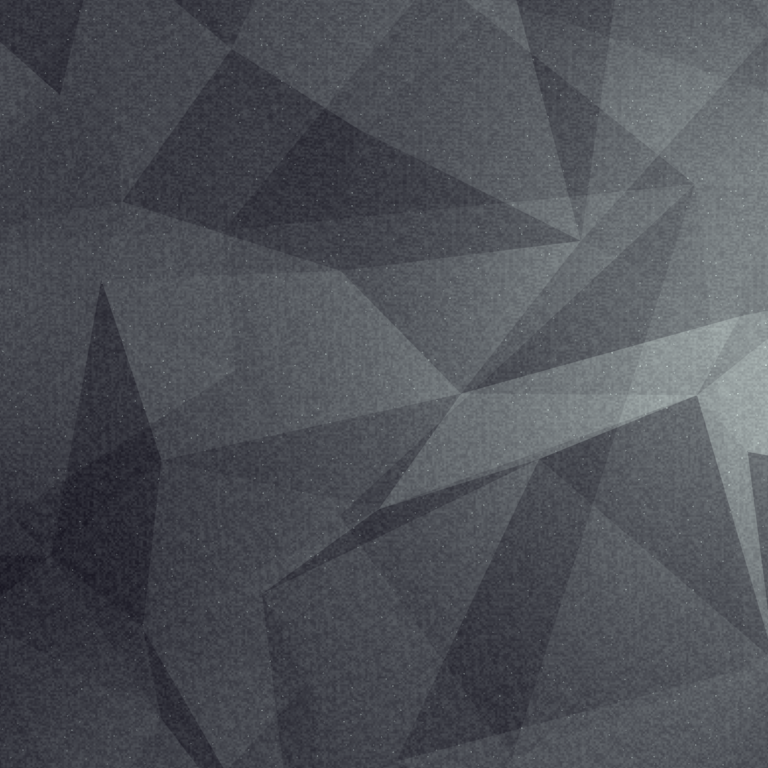
Give the GLSL for this background, as a three.js fragment shader.

```glsl
// Dark slate low-poly backdrop: two jittered triangle meshes shade a broad glow
// that enters from the right and sinks into a shadow at the lower left.
// Fine grain and sparse pale specks give the surface a rough, printed feel.
varying vec2 vUv;

float hash(vec2 p) {
  return fract(sin(dot(p, vec2(127.1, 311.7))) * 43758.5453);
}

float valueNoise(vec2 p) {
  vec2 i = floor(p), f = fract(p);
  f = f * f * (3.0 - 2.0 * f);
  return mix(mix(hash(i), hash(i + vec2(1.0, 0.0)), f.x),
             mix(hash(i + vec2(0.0, 1.0)), hash(i + 1.0), f.x), f.y);
}

float cross2(vec2 a, vec2 b) {
  return a.x * b.y - a.y * b.x;
}

vec2 rotate(vec2 p, float angle) {
  float c = cos(angle), s = sin(angle);
  return vec2(c * p.x - s * p.y, s * p.x + c * p.y);
}

// Mesh corner: a grid point pushed far off its place
vec2 corner(vec2 id, float seed) {
  return id + 0.94 * (vec2(hash(id + seed), hash(id + seed + 37.3)) - 0.5);
}

// Soft coverage of a triangle with either winding
float triangleMask(vec2 p, vec2 a, vec2 b, vec2 c, float blur) {
  float winding = sign(cross2(b - a, c - a));
  float ab = cross2(b - a, p - a) / length(b - a);
  float bc = cross2(c - b, p - b) / length(c - b);
  float ca = cross2(a - c, p - c) / length(a - c);
  float inside = min(winding * ab, min(winding * bc, winding * ca));
  return smoothstep(-blur, blur, inside);
}

// Facet tone from -1 to 1, with a slight slope across each triangle
float facetTone(vec2 p, vec2 anchor, vec2 key) {
  float slope = dot(p - anchor, rotate(vec2(0.22, 0.0), 6.283 * hash(key + 5.7)));
  return 2.0 * hash(key) - 1.0 + slope;
}

// Split every warped cell along a random diagonal and blend the facets
float facets(vec2 p, float seed, float blur) {
  vec2 home = floor(p);
  float tone = 0.0, weight = 0.001;
  for (int y = -1; y <= 1; y++) {
    for (int x = -1; x <= 1; x++) {
      vec2 id = home + vec2(float(x), float(y));
      vec2 a = corner(id, seed);
      vec2 b = corner(id + vec2(1.0, 0.0), seed);
      vec2 c = corner(id + 1.0, seed);
      vec2 d = corner(id + vec2(0.0, 1.0), seed);
      if (hash(id + seed + 11.9) > 0.5) {
        vec2 first = a;
        a = b; b = c; c = d; d = first;
      }
      float lower = triangleMask(p, a, b, c, blur);
      float upper = triangleMask(p, a, c, d, blur);
      tone += lower * facetTone(p, a, id + seed + 61.3);
      tone += upper * facetTone(p, c, id + seed + 83.1);
      weight += lower + upper;
    }
  }
  return tone / weight;
}

// Tiny round specks of uneven brightness
float specks(vec2 p) {
  vec2 id = floor(p);
  vec2 center = 0.25 + 0.5 * vec2(hash(id + 3.1), hash(id + 9.4));
  float dot_ = 1.0 - smoothstep(0.06, 0.19, length(fract(p) - center));
  return dot_ * step(0.84, hash(id + 17.0)) * hash(id + 23.0);
}

void main() {
  // Glow and shadow
  vec2 toGlow = vUv - vec2(1.02, 0.62);
  vec2 toShadow = vUv - vec2(-0.02, 0.2);
  float light = 0.25 + 0.30 * exp(-4.5 * dot(toGlow, toGlow))
              - 0.09 * exp(-14.0 * dot(toShadow, toShadow));

  // Crisp facets over larger, fainter ones
  float fine = facets(rotate(vUv, 0.42) * 4.3 + 2.6, 4.0, 0.005);
  float broad = facets(rotate(vUv, -0.35) * 2.7 + 7.2, 29.0, 0.003);
  light *= 1.0 + 0.23 * fine + 0.11 * broad;

  // Grain and specks
  light += 0.085 * (valueNoise(vUv * 390.0) - 0.5);
  light += 0.03 * (valueNoise(vUv * 170.0 + 50.0) - 0.5);
  light += 0.16 * specks(vUv * 110.0);

  // Cool slate tint, turning faintly green in the light
  vec3 color = light + vec3(0.0, 0.085 * (light - 0.17), 0.037);
  gl_FragColor = vec4(clamp(color, 0.0, 1.0), 1.0);
}
```
